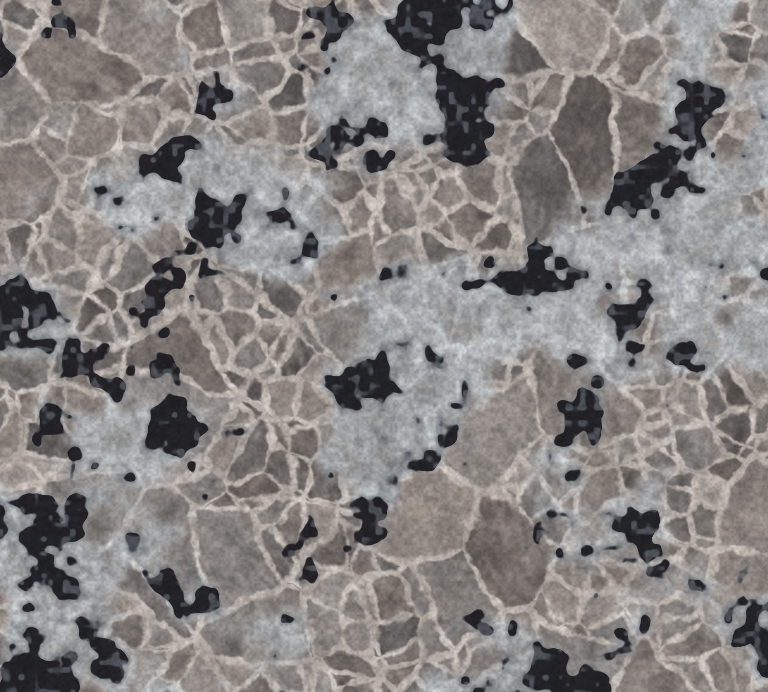
Reproduce this texture procedurally as a Shadertoy shader.

```glsl
// Polished granite: brown-grey crystals with pale rims, bluish matrix and black mica clumps.
#define BIG_CELLS 8.5
#define SMALL_CELLS 18.0
#define WHOLE_SHARE 0.36
#define RIM_WIDTH 0.0045
#define MICA_LEVEL 0.665
#define GRAIN 0.34
#define CRYSTAL_DARK vec3(0.33, 0.305, 0.295)
#define CRYSTAL_LIGHT vec3(0.56, 0.515, 0.49)
#define CREAM vec3(0.725, 0.69, 0.665)
#define BLUE_WHITE vec3(0.69, 0.705, 0.715)
#define SLATE vec3(0.40, 0.42, 0.45)
#define MICA vec3(0.115, 0.115, 0.135)

vec2 hash2(vec2 p) {
    vec3 q = fract(p.xyx * vec3(0.1031, 0.1030, 0.0973));
    q += dot(q, q.yzx + 33.33);
    return fract((q.xx + q.yz) * q.zy);
}

float noise(vec2 p) {
    vec2 i = floor(p), f = fract(p);
    f = f * f * (3.0 - 2.0 * f);
    float low = mix(hash2(i).x, hash2(i + vec2(1, 0)).x, f.x);
    float high = mix(hash2(i + vec2(0, 1)).x, hash2(i + vec2(1, 1)).x, f.x);
    return mix(low, high, f.y);
}

float fbm(vec2 p) {
    float sum = 0.0, amp = 0.533;
    for (int i = 0; i < 4; i++) {
        sum += amp * noise(p);
        p = mat2(1.6, 1.2, -1.2, 1.6) * p + 7.3;
        amp *= 0.5;
    }
    return sum;
}

// Voronoi cell: x = distance to the nearest border, yz = random id
vec3 crystal(vec2 p) {
    vec2 base = floor(p), f = fract(p), nearCell = vec2(0), nearest = vec2(9);
    for (int k = 0; k < 9; k++) {
        vec2 g = vec2(k % 3 - 1, k / 3 - 1);
        vec2 r = g + hash2(base + g) - f;
        if (dot(r, r) < dot(nearest, nearest)) { nearest = r; nearCell = g; }
    }
    float border = 9.0;
    for (int k = 0; k < 25; k++) {
        vec2 g = nearCell + vec2(k % 5 - 2, k / 5 - 2);
        vec2 r = g + hash2(base + g) - f, d = r - nearest;
        if (dot(d, d) > 1e-5) border = min(border, dot(0.5 * (nearest + r), normalize(d)));
    }
    return vec3(border, hash2(base + nearCell + 41.7));
}

void mainImage(out vec4 fragColor, in vec2 fragCoord) {
    vec2 p = fragCoord / iResolution.y + 3.0;
    vec2 warp = vec2(fbm(p * 20.0), fbm(p * 20.0 + 50.0)) - 0.5;
    vec2 q = p + 0.028 * warp;

    // Large crystals, most of them split into smaller ones
    vec3 cell = crystal(q * BIG_CELLS);
    float edge = cell.x / BIG_CELLS;
    if (cell.y > WHOLE_SHARE) {
        cell = crystal(q * SMALL_CELLS + 20.0);
        edge = min(edge, cell.x / SMALL_CELLS);
    }

    // Pale ground: cream near crystals, bluish in the matrix patches
    float matrix = smoothstep(0.49, 0.61, fbm(p * 6.5 + 13.0));
    float mottle = fbm(p * 38.0 + 5.0);
    vec3 col = mix(CREAM, BLUE_WHITE, clamp(matrix + 0.8 * (mottle - 0.5), 0.0, 1.0));
    col *= 0.98 + 0.4 * (mottle - 0.5);

    // Crystal bodies with cleavage streaks along a random direction
    float angle = 6.283 * cell.z;
    vec2 along = vec2(cos(angle), sin(angle));
    vec2 s = vec2(dot(q, along), dot(q, vec2(-along.y, along.x)));
    float streak = noise(s * vec2(28.0, 120.0)) - 0.5;
    float cloud = fbm(p * 30.0 + 90.0) - 0.5;
    float tone = fract(cell.y * 17.3 + cell.z * 5.1);
    vec3 body = mix(CRYSTAL_DARK, CRYSTAL_LIGHT, clamp(tone + 0.5 * streak + 0.9 * cloud, 0.0, 1.0));
    body = mix(body, vec3(dot(body, vec3(0.333))), 0.7 * fract(cell.z * 9.7));
    float rough = 0.012 * (fbm(p * 60.0) - 0.5);
    float mask = smoothstep(RIM_WIDTH - 0.003, RIM_WIDTH + 0.003, edge + rough);
    mask *= mix(0.62, 1.0, fract(cell.z * 23.1)) * (1.0 - 0.8 * matrix);
    col = mix(col, body, clamp(mask - 0.25 * cloud * mask, 0.0, 1.0));

    // Slate halo and black mica clumps, gathered in the matrix
    float clump = fbm(q * 13.0 + 31.0) + 0.22 * (matrix - 0.5) + 0.28 * (noise(p * 58.0) - 0.5);
    float halo = smoothstep(MICA_LEVEL - 0.13, MICA_LEVEL + 0.01, clump);
    col = mix(col, SLATE, 0.55 * halo * (0.4 + 0.6 * matrix));
    float black = smoothstep(MICA_LEVEL - 0.018, MICA_LEVEL + 0.022, clump);
    float glint = smoothstep(0.58, 0.85, noise(p * 95.0 + 8.0));
    col = mix(col, mix(MICA, SLATE, 0.6 * glint), 0.96 * black);

    // Fine mineral grain
    float grain = 0.55 * noise(p * 140.0) + 0.45 * noise(p * 290.0 + 3.0) - 0.5;
    col *= 1.0 + GRAIN * grain;
    fragColor = vec4(clamp(col, 0.0, 1.0), 1.0);
}
```
